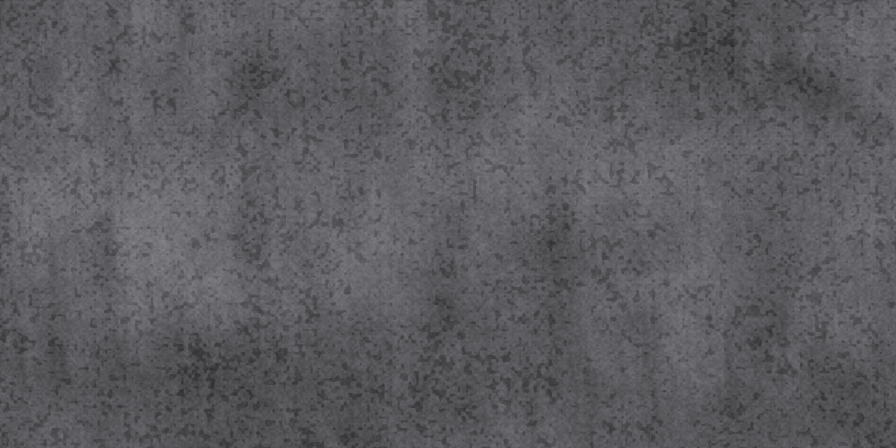
Give the GLSL for this texture, as a Shadertoy shader.

```glsl
float hash(vec2 cell) {
    return fract(sin(dot(cell, vec2(127.1, 311.7))) * 43758.5453);
}

float valueNoise(vec2 p) {
    vec2 cell = floor(p);
    vec2 f = fract(p);
    f = f * f * (3.0 - 2.0 * f);
    float low = mix(hash(cell), hash(cell + vec2(1.0, 0.0)), f.x);
    float high = mix(hash(cell + vec2(0.0, 1.0)), hash(cell + vec2(1.0, 1.0)), f.x);
    return mix(low, high, f.y);
}

// Layered noise, centred on zero
float fbm(vec2 p, int octaves) {
    float sum = 0.0;
    float weight = 0.5;
    for (int i = 0; i < octaves; i++) {
        sum += weight * (valueNoise(p) - 0.5);
        p = mat2(1.6, 1.2, -1.2, 1.6) * p + 17.3;
        weight *= 0.55;
    }
    return sum;
}

// Layered noise that keeps its axes, for vertical stains
float streaks(vec2 p, vec2 stretch) {
    float sum = 0.0;
    float weight = 0.5;
    vec2 q = p * stretch;
    for (int i = 0; i < 4; i++) {
        sum += weight * (valueNoise(q) - 0.5);
        q = q * 2.0 + 31.7;
        weight *= 0.6;
    }
    return sum;
}

float softPatch(vec2 p, vec2 centre, vec2 radius) {
    vec2 d = (p - centre) / radius;
    return exp(-dot(d, d));
}

// Broad worn and stained areas
float stainTone(vec2 p, float drip, float cloud) {
    vec2 q = p + vec2(0.25 * cloud, 0.28 * drip + 0.2 * cloud);
    float tone = 0.075 * softPatch(q, vec2(0.30, 0.56), vec2(0.42, 0.17));
    tone += 0.025 * softPatch(q, vec2(1.55, 0.66), vec2(0.40, 0.13));
    tone += 0.020 * softPatch(q, vec2(0.90, 0.95), vec2(0.60, 0.25));
    tone -= 0.060 * softPatch(q, vec2(1.82, 0.80), vec2(0.38, 0.05));
    tone -= 0.030 * softPatch(q, vec2(0.50, 0.75), vec2(0.35, 0.06));
    tone -= 0.040 * softPatch(q, vec2(1.55, 0.12), vec2(0.55, 0.16));
    tone -= 0.035 * softPatch(q, vec2(0.15, 0.18), vec2(0.50, 0.10));
    return tone;
}

// Fine dark pits, denser where density is high
float pits(vec2 p, float scale, float density) {
    float grain = valueNoise(p * scale) + 0.35 * (valueNoise(p * scale * 0.47 + 9.1) - 0.5);
    return smoothstep(0.60, 0.84, grain + density);
}

vec3 concreteColour(float tone) {
    vec3 charcoal = vec3(0.215, 0.212, 0.218);
    vec3 paleGrey = vec3(0.490, 0.490, 0.513);
    return mix(charcoal, paleGrey, (tone - 0.215) / 0.275);
}

void mainImage(out vec4 fragColor, in vec2 fragCoord) {
    vec2 p = fragCoord / iResolution.y;

    // Large shapes
    float cloud = fbm(p * vec2(2.6, 3.4) + 4.7, 5);
    float blotch = fbm(p * 13.0 + 2.3, 4);
    float drip = streaks(p, vec2(13.0, 2.4));
    float tone = 0.362 + 0.13 * cloud + 0.085 * drip + 0.07 * blotch;
    tone += stainTone(p, drip, cloud);

    // Short runs of broken dark stain
    float run = streaks(p + 6.0, vec2(22.0, 5.0));
    tone -= 0.030 * smoothstep(0.12, 0.32, run + 0.4 * blotch);

    // Surface grain
    float density = 0.45 * blotch - 0.25 * cloud - 0.2 * drip;
    tone -= 0.075 * pits(p, 118.0, density);
    tone += 0.065 * (valueNoise(p * 165.0 + 3.0) - 0.5);
    tone += 0.045 * (valueNoise(p * 240.0 + 8.0) - 0.5);

    fragColor = vec4(concreteColour(clamp(tone, 0.17, 0.54)), 1.0);
}
```
